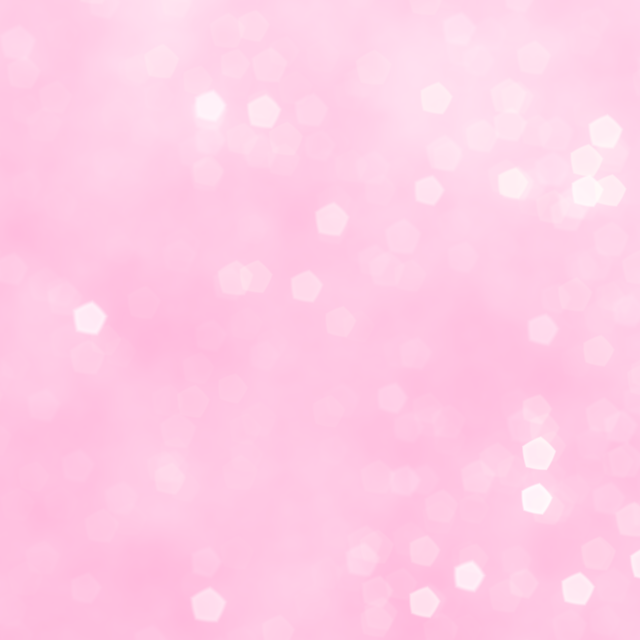
Write a three.js fragment shader that draws this background.

```glsl
// Pale pink bokeh: soft mottled haze, lighter toward the top, under
// translucent pentagonal highlights. Haze is layered value noise; the
// highlights are scattered by jittered grids and thicken in a few clusters.
varying vec2 vUv;

const float TAU = 6.2831853;
const float GRID = 12.0;
const int LAYERS = 5;
const vec3 DEEP_PINK = vec3(1.0, 0.72, 0.86);

vec3 hash3(vec2 p) {
  vec3 q = fract(p.xyx * vec3(0.1031, 0.1030, 0.0973));
  q += dot(q, q.yxz + 33.33);
  return fract((q.xxy + q.yzz) * q.zyx);
}

float valueNoise(vec2 p) {
  vec2 cell = floor(p);
  vec2 f = fract(p);
  f = f * f * f * (f * (f * 6.0 - 15.0) + 10.0);
  float low = mix(hash3(cell).x, hash3(cell + vec2(1.0, 0.0)).x, f.x);
  float high = mix(hash3(cell + vec2(0.0, 1.0)).x, hash3(cell + 1.0).x, f.x);
  return mix(low, high, f.y);
}

float fbm(vec2 p) {
  float sum = 0.0;
  float weight = 0.5;
  for (int i = 0; i < 4; i++) {
    sum += weight * valueNoise(p);
    p = mat2(0.8, 0.6, -0.6, 0.8) * p * 2.0 + 7.3;
    weight *= 0.5;
  }
  return sum / 0.9375;
}

// Soft round bump around a centre
float bump(vec2 p, vec2 center, vec2 size) {
  vec2 d = (p - center) / size;
  return exp(-dot(d, d));
}

// Where highlights gather
float clusters(vec2 p) {
  return bump(p, vec2(0.39, 0.81), vec2(0.10, 0.12))
       + 0.7 * bump(p, vec2(0.88, 0.74), vec2(0.15, 0.12))
       + 0.7 * bump(p, vec2(0.95, 0.44), vec2(0.11, 0.20))
       + 0.6 * bump(p, vec2(0.64, 0.91), vec2(0.08, 0.07))
       + 0.4 * bump(p, vec2(0.76, 0.20), vec2(0.16, 0.12));
}

// Pentagon radius measure with gently rounded corners
float pentagon(vec2 p, float turn) {
  float sector = TAU / 5.0;
  float r = length(p);
  float a = mod(atan(p.y, p.x + 1e-6) - turn, sector) - 0.5 * sector;
  return mix(r * cos(a), r * 0.9, 0.25);
}

// Base lightness from 0 (deep pink) to 1 (white)
float haze(vec2 p) {
  float broad = fbm(p * 5.0 + 3.7) - 0.5;
  float fine = fbm(p * 15.0 + 21.0) - 0.5;
  float rise = 0.24 * smoothstep(0.4, 1.0, p.y + 0.16 * (p.x - 0.5));
  return 0.175 + 0.43 * broad + 0.15 * fine + rise + 0.07 * clusters(p);
}

// Blend one highlight over the colour beneath
vec3 addHighlight(vec3 color, vec2 offset, vec3 look, float gather) {
  float radius = mix(0.0200, 0.0245, look.x);
  float blur = mix(0.0018, 0.0048, look.y);
  float spark = pow(look.z, 20.0);
  float alpha = 0.035 + 0.23 * look.z * look.z * (0.7 + 0.5 * gather) + 0.68 * spark;
  float d = pentagon(offset, 1.40 + 0.2 * (look.x - 0.5));
  float shape = 1.0 - smoothstep(radius - blur, radius + blur, d);
  float rim = 0.88 + 0.18 * smoothstep(0.55, 1.0, d / radius);
  float halo = 1.0 - smoothstep(0.4 * radius, 2.4 * radius, length(offset));
  float cover = alpha * (shape * rim + 0.12 * halo * (1.0 - shape));
  vec3 tint = vec3(1.0, 0.99, mix(0.95, 1.0, max(look.y, spark)));
  return mix(color, tint, clamp(cover, 0.0, 1.0));
}

// One jittered grid of highlights
vec3 highlightLayer(vec3 color, vec2 p, float seed) {
  vec2 shift = hash3(vec2(seed, 5.0)).xy;
  vec2 home = floor(p * GRID + shift);
  for (int y = -1; y <= 1; y++) {
    for (int x = -1; x <= 1; x++) {
      vec2 cell = home + vec2(float(x), float(y));
      vec3 place = hash3(cell + seed * 37.0 + 11.0);
      vec3 look = hash3(cell + seed * 53.0 + 91.0);
      vec2 center = (cell + place.xy - shift) / GRID;
      float gather = clusters(center);
      float density = 0.25 + 0.12 * center.x + 0.55 * gather;
      if (place.z < density) {
        color = addHighlight(color, p - center, look, gather);
      }
    }
  }
  return color;
}

void main() {
  vec3 color = mix(DEEP_PINK, vec3(1.0), clamp(haze(vUv), 0.0, 1.0));
  for (int i = 0; i < LAYERS; i++) {
    color = highlightLayer(color, vUv, float(i) + 1.0);
  }
  gl_FragColor = vec4(color, 1.0);
}
```
